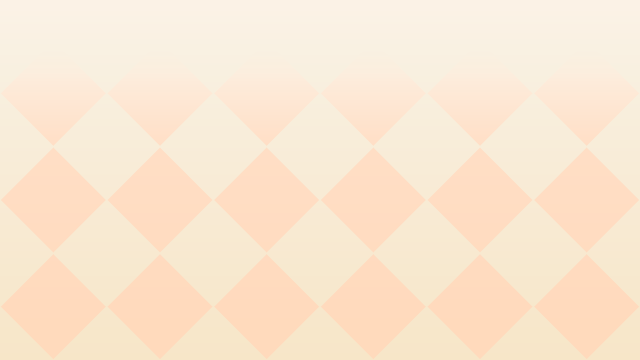
This pattern is drawn by a WebGL 2 fragment shader. Its source:

```glsl
#version 300 es
precision highp float;
// Pale harlequin check: a grid of peach diamonds, six across, on a cream ground.
// Each diamond is a distance function in a repeated cell; vertical gradients
// tint both layers and dissolve the upper row into the ground.

uniform vec2 u_resolution;
out vec4 fragColor;

const float COLUMNS = 6.0;
const float HALF_DIAGONAL = 0.492;  // in cells, leaves a hairline gap at the tips

const vec3 CREAM_LOW  = vec3(0.968, 0.902, 0.784);
const vec3 CREAM_MID  = vec3(0.973, 0.925, 0.845);
const vec3 CREAM_HIGH = vec3(0.973, 0.941, 0.878);
const vec3 CREAM_TOP  = vec3(0.985, 0.950, 0.904);

const vec3 PEACH_LOW  = vec3(1.000, 0.853, 0.738);
const vec3 PEACH_MID  = vec3(1.000, 0.872, 0.775);
const vec3 PEACH_PALE = vec3(0.992, 0.930, 0.868);

// Linear ramp from 0 at a to 1 at b.
float ramp(float a, float b, float x) {
    return clamp((x - a) / (b - a), 0.0, 1.0);
}

// Signed distance to a square standing on its corner.
float diamondDistance(vec2 p, float halfDiagonal) {
    return (abs(p.x) + abs(p.y) - halfDiagonal) * 0.70711;
}

// Cream ground, lighter towards the top.
vec3 groundColor(float height) {
    vec3 color = mix(CREAM_LOW, CREAM_MID, ramp(0.0, 0.55, height));
    color = mix(color, CREAM_HIGH, ramp(0.55, 0.80, height));
    return mix(color, CREAM_TOP, ramp(0.80, 1.0, height));
}

// Peach fill, paling quickly through the third row.
vec3 diamondColor(float height) {
    vec3 color = mix(PEACH_LOW, PEACH_MID, ramp(0.10, 0.60, height));
    return mix(color, PEACH_PALE, ramp(0.595, 0.80, height));
}

void main() {
    float height = gl_FragCoord.y / u_resolution.y;
    vec2 grid = gl_FragCoord.xy * COLUMNS / u_resolution.x;
    float pixel = COLUMNS / u_resolution.x;

    // Repeated diamonds with smooth edges
    float dist = diamondDistance(fract(grid) - 0.5, HALF_DIAGONAL);
    float coverage = 1.0 - smoothstep(-0.6 * pixel, 0.6 * pixel, dist);

    // Upper tips melt into the ground
    float presence = 1.0 - ramp(0.77, 0.86, height);

    vec3 color = mix(groundColor(height), diamondColor(height), coverage * presence);
    fragColor = vec4(color, 1.0);
}
```
